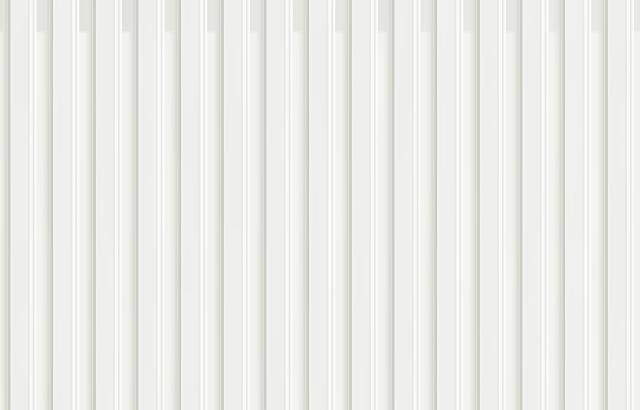
Give the GLSL for this texture, as a Shadertoy shader.

```glsl
const float RIBS = 15.0;
const float FIRST_EDGE = 0.22;    // offset of the first rib edge, in ribs
const float BAND_BOTTOM = 0.922;  // lower end of the shaded top band

const vec3 FACE = vec3(0.937, 0.937, 0.929);
const vec3 RECESS = vec3(0.950, 0.950, 0.940);
const vec3 SOFT_SHADE = vec3(0.895, 0.895, 0.875);
const vec3 DEEP_SHADE = vec3(0.800, 0.800, 0.778);
const vec3 GROOVE = vec3(0.893, 0.893, 0.878);
const vec3 HIGHLIGHT = vec3(0.982, 0.982, 0.976);
const vec3 BAND = vec3(0.875, 0.875, 0.858);

float hash(vec2 p) {
    return fract(sin(dot(p, vec2(127.1, 311.7))) * 43758.5453);
}

float noise(vec2 p) {
    vec2 cell = floor(p);
    vec2 f = fract(p);
    f = f * f * (3.0 - 2.0 * f);
    float low = mix(hash(cell), hash(cell + vec2(1.0, 0.0)), f.x);
    float high = mix(hash(cell + vec2(0.0, 1.0)), hash(cell + vec2(1.0, 1.0)), f.x);
    return mix(low, high, f.y);
}

// Smooth step from 0 to 1 around an edge
float rise(float x, float edge, float blur) {
    return smoothstep(edge - blur, edge + blur, x);
}

// Soft vertical stripe between two positions
float stripe(float x, float left, float right, float blur) {
    return rise(x, left, blur) * (1.0 - rise(x, right, blur));
}

// Cross-section of one rib: x runs from its left edge to the next one
vec3 ribColor(float x, float blur, float topBand) {
    // Flat face stepping down into the recess
    vec3 color = mix(FACE, RECESS, rise(x, 0.62, blur));
    color = mix(color, BAND, topBand * rise(x, 0.62, blur));

    // Moulded bead between face and recess
    color = mix(color, GROOVE, 0.55 * stripe(x, 0.43, 0.47, blur));
    color = mix(color, HIGHLIGHT, stripe(x, 0.48, 0.54, blur));
    color = mix(color, GROOVE, 0.70 * stripe(x, 0.55, 0.58, blur));
    color = mix(color, HIGHLIGHT, stripe(x, 0.59, 0.64, blur));

    // Shadow cast into the recess by the next rib
    color = mix(color, SOFT_SHADE, smoothstep(0.74, 0.90, x));
    color = mix(color, DEEP_SHADE, 0.55 * smoothstep(0.86, 0.95, x));

    // Dark seam with a thin lit lip, wrapping round the rib edge
    float seam = x - step(0.5, x);
    color = mix(color, GROOVE, 0.75 * stripe(seam, -0.065, -0.040, blur));
    color = mix(color, DEEP_SHADE, stripe(seam, -0.030, 0.025, blur));
    color = mix(color, HIGHLIGHT, 0.45 * stripe(seam, 0.040, 0.065, blur));
    return color;
}

void mainImage(out vec4 fragColor, in vec2 fragCoord) {
    vec2 uv = fragCoord / iResolution.xy;
    float along = uv.x * RIBS - FIRST_EDGE;
    float rib = floor(along);
    float pixel = RIBS / iResolution.x;
    float blur = max(0.012, 0.6 * pixel);

    // Top band fades to the right and differs from rib to rib
    float bandStrength = mix(0.95, 0.55, uv.x) * mix(0.75, 1.0, hash(vec2(rib, 3.0)));
    float topBand = bandStrength * rise(uv.y, BAND_BOTTOM, max(0.004, 0.6 / iResolution.y));

    vec3 color = ribColor(fract(along), blur, topBand);

    // Faint tone variation, drawn out along the ribs
    color += 0.006 * (noise(vec2(along * 5.0, uv.y * 6.0)) - 0.5);
    color += 0.004 * (hash(vec2(rib, 9.0)) - 0.5);
    fragColor = vec4(color, 1.0);
}
```
